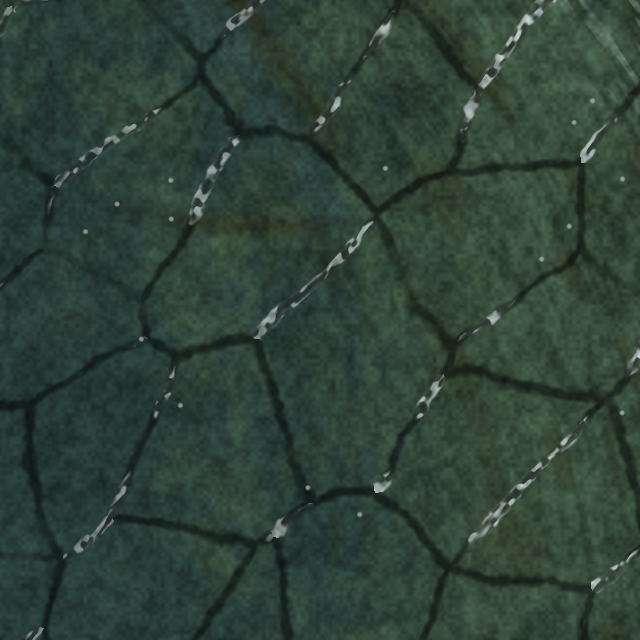
This texture is drawn by a three.js fragment shader. Its source:

```glsl
// Dark green polished stone: blue-green to olive ground with curved fibres,
// crossed by a net of dark cracks (warped, stretched Voronoi edges) whose
// diagonal runs are filled with broken white mineral grains.

varying vec2 vUv;

#define VEIN_CELLS vec2(3.5, 4.7)  // cells per canvas, along and across the diagonal
#define VEIN_SEED vec2(17.0, 5.0)
#define VEIN_WARP 0.045
#define CRACK_WIDTH 0.0045
#define CRACK_DARKNESS 0.5
#define MINERAL_WIDTH 0.0095
#define MOTTLE 0.36
#define GRAIN 0.30
#define FIBRE 0.38
#define SPECK_GRID 24.0

const vec3 TEAL = vec3(0.148, 0.228, 0.218);
const vec3 OLIVE = vec3(0.218, 0.298, 0.228);
const vec3 RUST = vec3(0.170, 0.185, 0.110);
const vec3 SLATE = vec3(0.200, 0.280, 0.275);
const vec3 PALE = vec3(0.470, 0.570, 0.500);
const vec3 MINERAL = vec3(0.720, 0.770, 0.760);

float hash(vec2 p) {
  vec3 q = fract(p.xyx * 0.1031);
  q += dot(q, q.yzx + 33.33);
  return fract((q.x + q.y) * q.z);
}

vec2 hash2(vec2 p) {
  return vec2(hash(p), hash(p + vec2(41.0, 73.0)));
}

float noise(vec2 p) {
  vec2 i = floor(p), f = fract(p);
  f = f * f * (3.0 - 2.0 * f);
  return mix(mix(hash(i), hash(i + vec2(1, 0)), f.x),
             mix(hash(i + vec2(0, 1)), hash(i + vec2(1, 1)), f.x), f.y);
}

float fbm(vec2 p) {
  float sum = 0.0, amp = 0.533;
  for (int i = 0; i < 4; i++) {
    sum += amp * noise(p);
    p = p * 2.03 + 19.7;
    amp *= 0.5;
  }
  return sum;
}

vec2 cellPoint(vec2 cell) {
  return cell + 0.12 + 0.76 * hash2(cell + VEIN_SEED);
}

// x: distance to the nearest cell border, yz: normal of that border
vec3 voronoiEdge(vec2 p) {
  vec2 home = floor(p), nearest = vec2(0.0);
  float best = 9.0;
  for (int j = -1; j <= 1; j++)
    for (int i = -1; i <= 1; i++) {
      vec2 r = cellPoint(home + vec2(i, j)) - p;
      if (dot(r, r) < best) { best = dot(r, r); nearest = r; }
    }
  vec3 edge = vec3(9.0, 1.0, 0.0);
  for (int j = -2; j <= 2; j++)
    for (int i = -2; i <= 2; i++) {
      vec2 r = cellPoint(home + vec2(i, j)) - p;
      vec2 between = r - nearest;
      if (dot(between, between) > 0.0001) {
        vec2 n = normalize(between);
        float d = dot(0.5 * (r + nearest), n);
        if (d < edge.x) edge = vec3(d, n);
      }
    }
  return edge;
}

// Ground: colour regions, fibres, stains and the pale upper right corner
vec3 ground(vec2 p, float arc) {
  float blotch = fbm(p * 6.0 + 3.0);
  float olive = p.x + 0.22 * (p.y - 0.5) + 0.9 * (blotch - 0.5)
              + 0.35 * (noise(p * vec2(38.0, 24.0)) - 0.5);
  vec3 colour = mix(TEAL, OLIVE, smoothstep(0.1, 0.85, olive));

  float fibre = 0.6 * noise(vec2(arc * 62.0, p.y * 5.0))
              + 0.4 * noise(vec2(arc * 130.0, p.y * 11.0)) - 0.5;
  float fibrous = smoothstep(0.45, 1.0, arc);
  float stain = smoothstep(0.6, 0.85, noise(vec2(arc * 26.0, p.y * 7.0) + 8.0));
  colour = mix(colour, RUST, 0.4 * stain * fibrous);

  // slate groove with a rusty bank, and a rusty seam at its foot
  float upper = smoothstep(0.6, 0.72, p.y);
  float groove = exp(-pow((arc - 0.71) / 0.022, 2.0)) * upper;
  float bank = exp(-pow((arc - 0.775) / 0.025, 2.0)) * smoothstep(0.66, 0.85, p.y);
  float seam = exp(-pow((p.y - 0.66 + 0.1 * (p.x - 0.3) + 0.03 * (blotch - 0.5)) / 0.016, 2.0));
  seam *= smoothstep(0.1, 0.35, p.x) * smoothstep(0.55, 0.44, p.x);
  colour = mix(colour, SLATE, 0.55 * groove);
  colour = mix(colour, RUST, 0.6 * max(bank, seam));

  float tone = MOTTLE * (fbm(p * 13.0) - 0.5) + GRAIN * (noise(p * vec2(75.0, 58.0)) - 0.5)
             + GRAIN * (noise(p * 165.0) - 0.5) + FIBRE * fibre * fibrous;
  colour *= 1.0 + tone;
  float corner = smoothstep(1.17, 1.36, arc + 0.08 * (blotch - 0.5));
  float flakes = smoothstep(0.45, 0.75, noise(vec2(arc * 75.0, p.y * 20.0)));
  return mix(colour, PALE * (0.8 + tone), corner * flakes);
}

void main() {
  vec2 p = vUv;
  float arc = p.x + 0.06 * p.y + 0.34 * p.y * p.y;  // constant along each fibre
  vec3 colour = ground(p, arc);

  // crack network, stretched along the rising diagonal
  vec2 warped = p + VEIN_WARP * (vec2(fbm(p * 8.0), fbm(p * 8.0 + 50.0)) - 0.5);
  vec2 diagonal = vec2(dot(warped, vec2(0.66, 0.75)), dot(warped, vec2(0.75, -0.66)));
  vec3 edge = voronoiEdge(diagonal * VEIN_CELLS);
  float dist = edge.x / VEIN_CELLS.y + 0.004 * (noise(p * 95.0) - 0.5);
  float rising = smoothstep(0.72, 0.95, abs(edge.z));
  float presence = smoothstep(0.25, 0.6, noise(p * 7.0 + 31.0) + 0.25 * p.x);
  float crack = smoothstep(2.2 * CRACK_WIDTH, 0.3 * CRACK_WIDTH, dist);
  colour *= 1.0 - CRACK_DARKNESS * crack * mix(0.35, 1.0, max(presence, rising));

  // white grains, in broken swelling runs on the rising cracks
  float swell = smoothstep(0.3, 0.75, noise(p * 13.0 + 12.0)) * rising;
  float width = MINERAL_WIDTH * swell;
  float body = smoothstep(width + 0.002, width - 0.003, dist) * smoothstep(0.05, 0.3, swell);
  float grains = smoothstep(0.38, 0.72, noise(diagonal * vec2(85.0, 150.0)));
  colour = mix(colour, MINERAL * (0.75 + 0.4 * noise(p * 120.0)),
               body * (0.15 + 0.85 * grains) * mix(0.6, 1.0, p.x));

  // rare loose specks
  vec2 cell = floor(p * SPECK_GRID);
  vec2 offset = fract(p * SPECK_GRID) - 0.2 - 0.6 * hash2(cell + 7.0);
  float speck = smoothstep(0.13, 0.04, length(offset)) * step(0.975, hash(cell + 90.0));
  gl_FragColor = vec4(mix(colour, MINERAL, 0.7 * speck), 1.0);
}
```
